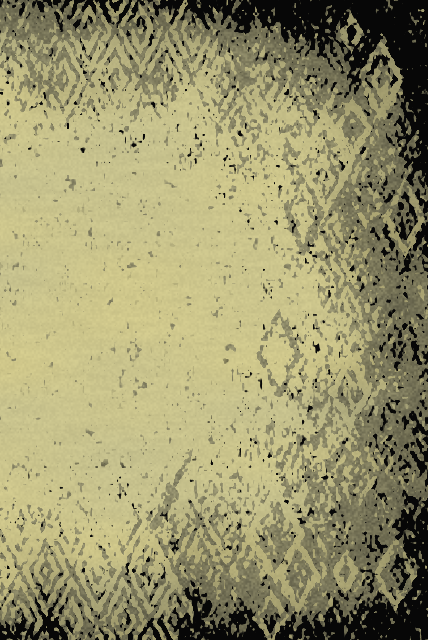
This pattern is drawn by a WebGL 1 fragment shader. Its source:

```glsl
precision highp float;
// A worn woven rug: cream field eaten by grey and black knots toward the top,
// right and bottom. A dye level made from edge distances sets the threshold of
// speckle noise, and diamond motifs push that threshold up or down.
uniform vec2 u_resolution;

#define CREAM vec3(0.795, 0.770, 0.550)
#define GREY vec3(0.520, 0.508, 0.390)
#define BLACK vec3(0.028, 0.028, 0.029)
#define KNOTS vec2(245.0, 185.0)
#define CLUSTERS vec2(85.0, 55.0)
#define CELL vec2(0.0807, 0.156)
#define TOP_ORIGIN vec2(0.0586, 0.954)
#define BOTTOM_ORIGIN vec2(0.072, 0.108)
#define STROKE 0.0048

float hash(vec2 p) {
  vec3 h = fract(vec3(p.xyx) * 0.1031);
  h += dot(h, h.yzx + 33.33);
  return fract((h.x + h.y) * h.z);
}

float noise(vec2 p) {
  vec2 i = floor(p), f = fract(p);
  f = f * f * (3.0 - 2.0 * f);
  return mix(mix(hash(i), hash(i + vec2(1.0, 0.0)), f.x),
             mix(hash(i + vec2(0.0, 1.0)), hash(i + 1.0), f.x), f.y);
}

float bump(vec2 p, vec2 center, vec2 size) {
  vec2 d = (p - center) / size;
  return exp(-dot(d, d));
}

// Soft outline of one diamond with the given half size.
float diamond(vec2 p, vec2 center, vec2 halfSize) {
  vec2 q = abs(p - center) / halfSize;
  float d = abs(q.x + q.y - 1.0) * halfSize.x * halfSize.y / length(halfSize);
  return 1.0 - smoothstep(STROKE * 0.6, STROKE * 1.4, d);
}

float ring(float r, float radius) {
  return 1.0 - smoothstep(0.07, 0.15, abs(r - radius));
}

// Staggered lattice of concentric diamonds.
float lattice(vec2 p) {
  vec2 q = (p - (p.y > 0.5 ? TOP_ORIGIN : BOTTOM_ORIGIN)) / CELL;
  vec2 f = abs(fract(vec2(q.x + q.y, q.x - q.y) + 0.5) - 0.5);
  float r = 2.0 * max(f.x, f.y);
  return max(max(ring(r, 0.80), ring(r, 0.40)), ring(r, 0.0));
}

// Dye strength: 0 in the bare field, about 1 at the dark borders.
float dyeLevel(vec2 p, float width) {
  float gap = exp(-pow((p.y - 0.53) / 0.13, 2.0));
  vec3 e = vec3(1.0 - (1.0 - p.y) / 0.28,
                1.0 - (width - p.x) / 0.36 - 0.15 * gap,
                1.0 - p.y / 0.285);
  e = pow(max(e, 0.001), vec3(2.5));
  float level = pow(e.x + e.y + e.z, 0.4);
  level += 0.26 * bump(p, vec2(0.31, 0.22), vec2(0.07, 0.08));
  level += 0.14 * bump(p, vec2(0.37, 0.72), vec2(0.05, 0.07));
  level += 0.10 * bump(p, vec2(0.66, 0.88), vec2(0.10, 0.30));
  level += 0.08 * bump(p, vec2(0.60, 1.00), vec2(0.16, 0.05));
  return level + 0.30 * (noise(p * 13.0 + 4.0) - 0.5) * smoothstep(0.05, 0.4, level);
}

// Knot speckle covering roughly the given share of the area.
float speckle(vec2 p, float share, float seed) {
  float n = 0.60 * noise(p * KNOTS + seed) + 0.40 * noise(p * CLUSTERS + seed);
  float soft = 0.03 + 16.0 / u_resolution.y;
  float limit = mix(0.86, 0.14, clamp(share, 0.0, 1.0));
  return smoothstep(limit - soft, limit + soft, n);
}

void main() {
  vec2 p = gl_FragCoord.xy / u_resolution.y;
  float width = u_resolution.x / u_resolution.y;
  float level = dyeLevel(p, width);

  // Ragged coordinates make the motifs follow the knots.
  vec2 w = p + 0.005 * (vec2(noise(p * 130.0), noise(p * 130.0 + 57.0)) - 0.5);

  // Pale motifs: lattice on the left, larger loose diamonds on the right.
  float reach = 1.0 - smoothstep(0.24, 0.40, p.x);
  float faded = smoothstep(0.25, 0.60, noise(p * 16.0 + 21.0));
  float pale = lattice(w) * mix(0.42, 0.90, reach) * mix(0.50, 1.0, faded);
  float loose = diamond(w, vec2(0.595, 0.876), vec2(0.031, 0.056));
  loose = max(loose, diamond(w, vec2(0.595, 0.876), vec2(0.012, 0.022)));
  loose = max(loose, diamond(w, vec2(0.508, 0.746), vec2(0.040, 0.075)));
  loose = max(loose, diamond(w, vec2(0.552, 0.800), vec2(0.024, 0.040)));
  loose = max(loose, diamond(w, vec2(0.632, 0.660), vec2(0.028, 0.055)));
  loose = max(loose, diamond(w, vec2(0.547, 0.388), vec2(0.028, 0.052)));
  loose = max(loose, diamond(w, vec2(0.430, 0.165), vec2(0.042, 0.068)));
  loose = max(loose, diamond(w, vec2(0.618, 0.102), vec2(0.029, 0.050)));
  loose = max(loose, diamond(w, vec2(0.466, 0.102), vec2(0.028, 0.052)));
  loose = max(loose, diamond(w, vec2(0.540, 0.106), vec2(0.015, 0.026)));
  loose = max(loose, diamond(w, vec2(0.423, 0.036), vec2(0.022, 0.035)));
  loose = max(loose, diamond(w, vec2(0.549, 0.948), vec2(0.014, 0.024)));

  // Half diamond at lower left: dark upper stroke, pale lower stroke.
  float wedge = diamond(w, vec2(0.302, 0.167), vec2(0.068, 0.130)) * step(p.x, 0.302);
  float upper = smoothstep(0.15, 0.18, p.y);
  pale = max(pale, max(loose, wedge * (1.0 - upper)));

  // Dark outlines standing in the cream field.
  float dark = wedge * upper;
  dark = max(dark, diamond(w, vec2(0.436, 0.447), vec2(0.031, 0.064)));
  dark = max(dark, diamond(w, vec2(0.475, 0.668), vec2(0.027, 0.060)));

  // Shares of grey and black knots, then the knots themselves.
  float dye = smoothstep(0.0, 1.0, level);
  float greyShare = 0.07 + 0.95 * dye - 0.72 * pale * smoothstep(0.1, 0.6, level) + 0.45 * dark;
  float blackShare = 0.04 + 0.24 * dye + 0.75 * smoothstep(0.76, 1.10, level) - 0.80 * pale * dye;
  float grey = speckle(p, greyShare, 11.0) * mix(0.75, 1.0, noise(p * 75.0 + 9.0));
  float black = speckle(p, blackShare, 83.0) * smoothstep(0.0, 0.15, level + 0.03);

  // Wool shading: broad stains, horizontal weave streaks and fine grain.
  float stain = noise(p * vec2(5.0, 14.0)) - 0.5;
  float streak = noise(p * vec2(18.0, 160.0)) - 0.5;
  float grain = noise(p * 330.0) - 0.5;
  float shade = 1.0 + 0.05 * stain + 0.03 * streak + 0.06 * grain;
  shade *= 1.0 - 0.24 * smoothstep(0.35, 1.0, level);
  vec3 wool = CREAM + vec3(0.01, -0.005, -0.04) * stain;
  vec3 color = mix(wool, GREY * (1.0 + 0.28 * grain), grey) * shade;
  color = mix(color, BLACK, black);
  gl_FragColor = vec4(color, 1.0);
}
```
